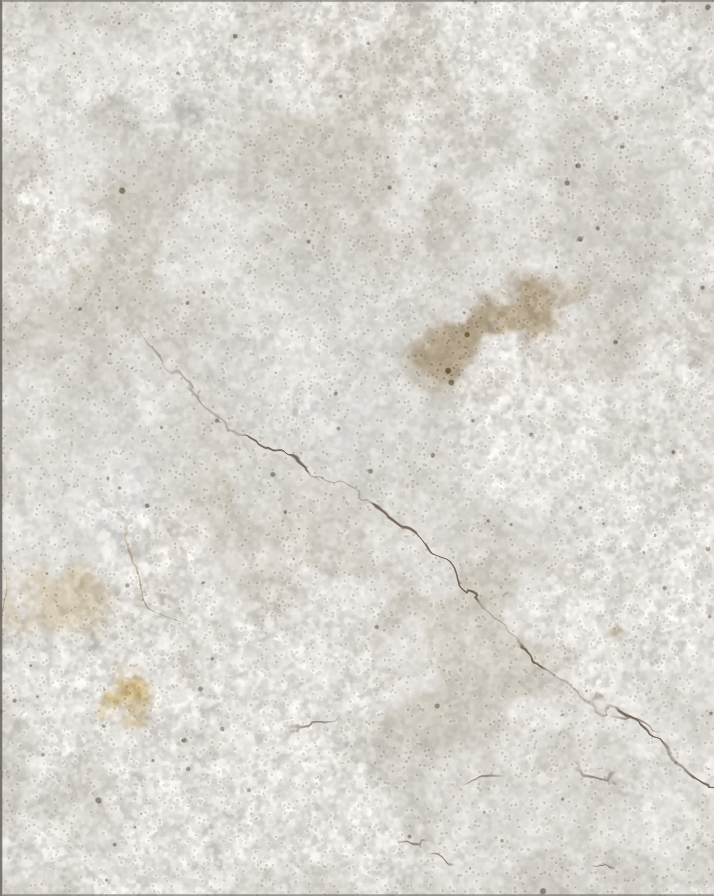
A Shadertoy shader for this texture:

```glsl
vec2 hash2(vec2 p) {
    vec3 q = fract(p.xyx * vec3(0.1031, 0.1030, 0.0973));
    q += dot(q, q.yzx + 33.33);
    return fract((q.xx + q.yz) * q.zy);
}

// Cellular noise: nearest distance, blended cell value, nearest cell value
vec3 cells(vec2 p) {
    vec2 base = floor(p);
    float nearest = 9.0, id = 0.0, sum = 0.0, weight = 0.0;
    for (int y = -1; y <= 1; y++)
    for (int x = -1; x <= 1; x++) {
        vec2 cell = base + vec2(x, y);
        vec2 offset = cell + hash2(cell + 71.0) - p;
        float value = hash2(cell + 213.0).x;
        float d2 = dot(offset, offset);
        float w = exp(-6.0 * d2);
        sum += w * value;
        weight += w;
        if (d2 < nearest) { nearest = d2; id = value; }
    }
    return vec3(sqrt(nearest), sum / weight, id);
}

float clouds(vec2 p) {
    float total = 0.0, amp = 0.5;
    for (int i = 0; i < 5; i++) {
        total += amp * cells(p).y;
        p = mat2(1.6, 1.2, -1.2, 1.6) * p + 17.3;
        amp *= 0.52;
    }
    return total;
}

float blob(vec2 p, vec2 center, vec2 radius, float rough) {
    return smoothstep(1.1, 0.25, length((p - center) / radius) + rough);
}

float line(float dist, float width) {
    return smoothstep(width + 0.0014, width * 0.3, abs(dist));
}

void mainImage(out vec4 fragColor, in vec2 fragCoord) {
    vec2 p = fragCoord / iResolution.y;
    float broad = clouds(p * 4.5 + 3.0);
    float mottled = clouds(p * 19.0 + 40.0);
    float rough = (mottled - 0.48) * 2.4 + (broad - 0.48) * 0.8;

    // Pale limestone with warm and chalky areas
    float tone = 0.5 + (broad - 0.48) * 1.5 + (mottled - 0.48) * 1.3;
    vec3 color = mix(vec3(0.815, 0.803, 0.775), vec3(0.905, 0.895, 0.878), smoothstep(0.05, 0.85, tone));
    float warm = blob(p, vec2(0.29, 0.42), vec2(0.17, 0.11), rough)
        + blob(p, vec2(0.53, 0.28), vec2(0.12, 0.12), rough)
        + blob(p, vec2(0.09, 0.69), vec2(0.13, 0.10), rough)
        + 0.8 * blob(p, vec2(0.41, 0.85), vec2(0.11, 0.15), rough)
        + 0.6 * blob(p, vec2(0.62, 0.60), vec2(0.15, 0.06), rough);
    color = mix(color, vec3(0.805, 0.780, 0.730), 0.62 * min(warm, 1.0));
    float chalk = blob(p, vec2(0.36, 0.55), vec2(0.12, 0.16), rough)
        + blob(p, vec2(0.13, 0.46), vec2(0.09, 0.10), rough);
    color = mix(color, vec3(0.895, 0.895, 0.890), 0.5 * min(chalk, 1.0));

    // Mineral stains
    float brown = blob(p, vec2(0.60, 0.665), vec2(0.055, 0.042), rough)
        + 0.9 * blob(p, vec2(0.508, 0.619), vec2(0.048, 0.032), rough)
        + 0.8 * blob(p, vec2(0.555, 0.637), vec2(0.050, 0.020), rough)
        + 0.35 * blob(p, vec2(0.475, 0.586), vec2(0.035, 0.030), rough)
        + blob(p, vec2(0.732, 0.583), vec2(0.018, 0.010), rough)
        + 0.5 * blob(p, vec2(0.684, 0.297), vec2(0.018, 0.020), rough);
    color = mix(color, vec3(0.66, 0.59, 0.48), 0.75 * min(brown, 1.0));
    float ochre = blob(p, vec2(0.143, 0.234), vec2(0.052, 0.040), rough)
        + 0.4 * blob(p, vec2(0.06, 0.335), vec2(0.07, 0.045), rough);
    color = mix(color, vec3(0.76, 0.65, 0.42), 0.75 * min(ochre, 1.0));
    color = mix(color, vec3(0.74, 0.74, 0.72), 0.6 * blob(p, vec2(0.208, 0.876), vec2(0.032, 0.026), rough * 0.6));

    // Ochre veins
    float contour = cells(p * 11.0 + 5.0).y + 0.12 * (mottled - 0.48) - 0.5;
    float veinArea = blob(p, vec2(0.09, 0.32), vec2(0.16, 0.14), 0.0);
    color = mix(color, vec3(0.62, 0.52, 0.38), 0.6 * veinArea * line(contour / 5.0, 0.0011));

    // Fine grain and pits
    vec3 grit = cells(p * 210.0);
    float grain = grit.y - 0.5 + 0.7 * (cells(p * 95.0 + 9.0).y - 0.5);
    color += grain * mix(0.085, 0.15, smoothstep(0.4, 0.6, broad));
    color -= vec3(0.12, 0.13, 0.14) * step(0.87, grit.z) * smoothstep(0.55, 0.15, grit.x);
    vec3 pit = cells(p * 48.0 + 6.0);
    color -= vec3(0.26, 0.28, 0.31) * step(0.93, pit.z) * smoothstep(0.15, 0.05, pit.x + 0.25 * (mottled - 0.48));

    // Long diagonal crack
    float bend = -0.012 - 0.026 * cos((p.x - 0.25) * 16.0);
    float path = 0.655 - 0.82 * (p.x - 0.143) + bend * smoothstep(0.78, 0.45, p.x);
    float jitter = 0.022 * (cells(p * 32.0).y - 0.5) + 0.009 * (cells(p * 90.0).y - 0.5);
    float strength = smoothstep(0.12, 0.24, p.x) * mix(0.3, 0.9, smoothstep(0.3, 0.65, cells(p * 22.0 + 2.0).y));
    color = mix(color, vec3(0.42, 0.36, 0.30), strength * line((p.y - path + jitter) * 0.77, 0.0010));

    // Short hairlines in the lower part
    for (float i = 0.0; i < 7.0; i++) {
        vec2 seed = hash2(vec2(i * 5.7 + 2.0, 31.0));
        vec2 q = p - vec2(0.3 + 0.48 * seed.x, 0.02 + 0.22 * seed.y);
        float taper = smoothstep(0.015 + 0.03 * seed.y, 0.005, abs(q.x));
        color = mix(color, vec3(0.45, 0.39, 0.33), 0.65 * taper * line(q.y + (seed.x - 0.4) * 0.5 * q.x + jitter, 0.0009));
    }

    // Dark slab edges
    float edge = max(smoothstep(0.0035, 0.0015, p.x), 0.7 * smoothstep(0.0030, 0.0010, min(p.y, 1.0 - p.y)));
    color = mix(color, vec3(0.38, 0.36, 0.34), 0.8 * edge);
    fragColor = vec4(clamp(color, 0.0, 1.0), 1.0);
}
```
